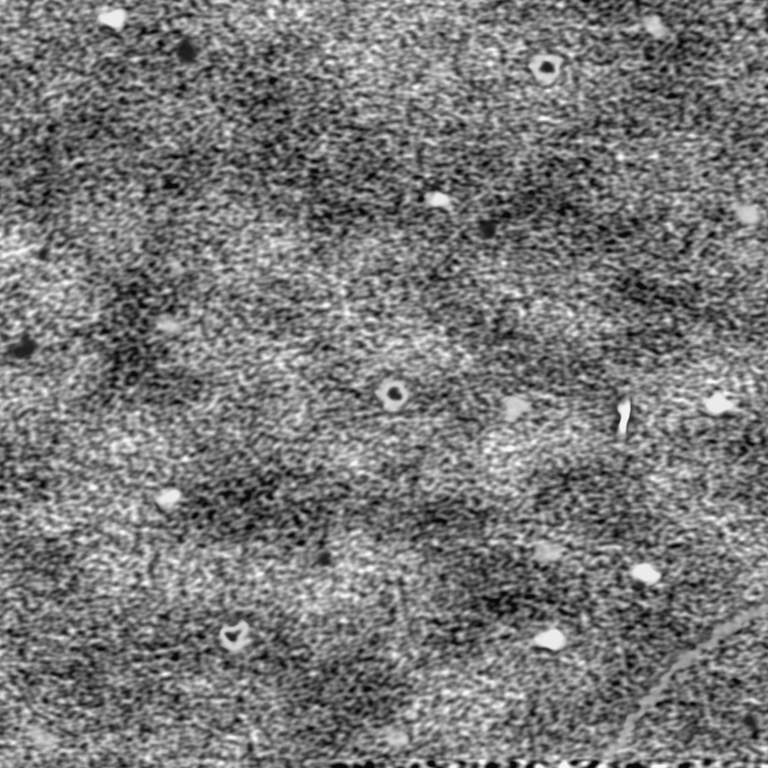
A Shadertoy shader for this texture:

```glsl
// Grey speckled scan: horizontal grain, cloudy blotches, scattered specks, rings and a thin arc.

const float MEAN_GREY = 0.472;
const float BRIGHT = 0.86;
const float DARK = 0.09;
const float SPECK_COLUMNS = 5.0;

vec2 hash22(vec2 p) {
    vec3 q = fract(p.xyx * vec3(0.1031, 0.1030, 0.0973));
    q += dot(q, q.yzx + 33.33);
    return fract((q.xx + q.yz) * q.zy);
}

// Dot product of a random unit gradient with the offset from its lattice corner
float cornerSlope(vec2 cell, vec2 corner, vec2 f) {
    float angle = 6.2832 * hash22(cell + corner).x;
    return dot(vec2(cos(angle), sin(angle)), f - corner);
}

float gradientNoise(vec2 p) {
    vec2 cell = floor(p), f = fract(p);
    vec2 w = f * f * (3.0 - 2.0 * f);
    float low = mix(cornerSlope(cell, vec2(0, 0), f), cornerSlope(cell, vec2(1, 0), f), w.x);
    float high = mix(cornerSlope(cell, vec2(0, 1), f), cornerSlope(cell, vec2(1, 1), f), w.x);
    return mix(low, high, w.y);
}

vec2 rotate(vec2 p, float angle) {
    float c = cos(angle), s = sin(angle);
    return vec2(c * p.x - s * p.y, s * p.x + c * p.y);
}

// Noise layer with its own scale, tilt and offset
float layer(vec2 p, vec2 scale, float tilt, float seed) {
    return gradientNoise(rotate(p, tilt) * scale + seed);
}

float disc(vec2 p, float radius, float softness) {
    return 1.0 - smoothstep(radius - softness, radius + softness, length(p));
}

float band(float distance, float halfWidth, float softness) {
    return 1.0 - smoothstep(halfWidth - softness, halfWidth + softness, abs(distance));
}

// Large clouds and fine, slightly wavy horizontal streaks
float clouds(vec2 p) {
    return 0.20 * layer(p, vec2(3.0, 5.0), 0.15, 41.3)
         + 0.30 * layer(p, vec2(6.5, 10.0), 0.10, 17.7)
         + 0.18 * layer(p, vec2(15.0, 25.0), -0.10, 63.1);
}

float grain(vec2 p) {
    return 0.20 * layer(p, vec2(20.0, 110.0), 0.04, 208.6)
         + 0.40 * layer(p, vec2(72.0, 104.0), 0.25, 311.4)
         + 0.42 * layer(p, vec2(112.0, 165.0), -0.20, 127.9);
}

// One speck: blob, dark dot, ring or bright and dark pair
float addSpeck(float tone, vec2 p, float kind, float size, float strength) {
    float radius = mix(0.009, 0.016, size);
    if (kind < 4.0) {
        vec2 stretched = rotate(p, 0.4) * vec2(0.8, 1.15);
        return mix(tone, BRIGHT, strength * disc(stretched, radius, 0.007));
    }
    if (kind < 7.0) return mix(tone, DARK, 0.9 * disc(p, 0.85 * radius, 0.006));
    if (kind < 8.0) {
        tone = mix(tone, 0.25, 0.5 * band(length(p) - 0.025, 0.003, 0.003));
        tone = mix(tone, BRIGHT, 0.9 * band(length(p) - 0.014, 0.005, 0.004));
        return mix(tone, DARK, 0.9 * disc(p * vec2(0.8, 1.1), 0.006, 0.004));
    }
    vec2 shift = 0.014 * vec2(cos(6.0 * size), sin(6.0 * size));
    tone = mix(tone, DARK, 0.85 * disc(p - shift, 0.009, 0.005));
    return mix(tone, BRIGHT + 0.06, disc(p * vec2(0.75, 1.1), radius, 0.005));
}

float addSpecks(float tone, vec2 p) {
    for (float i = 0.0; i < SPECK_COLUMNS * SPECK_COLUMNS; i++) {
        vec2 cell = vec2(mod(i, SPECK_COLUMNS), floor(i / SPECK_COLUMNS));
        vec2 center = (cell + 0.1 + 0.8 * hash22(cell + 7.0)) / SPECK_COLUMNS;
        vec2 traits = hash22(cell + 91.0);
        float kind = mod(i * 7.0, 11.0);
        tone = addSpeck(tone, p - center, kind, traits.x, mix(0.45, 0.95, traits.y));
    }
    return tone;
}

// Upright bright sliver with dark flanks
float addSliver(float tone, vec2 p) {
    vec2 q = rotate(p, 0.1) * vec2(3.6, 1.0);
    tone = mix(tone, DARK, 0.75 * disc(q * vec2(0.5, 1.0), 0.028, 0.012));
    return mix(tone, 0.95, disc(q, 0.027, 0.008));
}

float addArc(float tone, vec2 p, vec2 center, float radius) {
    float d = length(p - center) - radius;
    tone = mix(tone, 0.27, 0.4 * band(d - 0.011, 0.004, 0.004));
    return mix(tone, 0.70, 0.75 * band(d, 0.005, 0.004));
}

// Broken black and white dashes along the lower edge
float addEdgeDashes(float tone, vec2 p) {
    float dashes = 0.45 + 1.5 * layer(p, vec2(75.0, 90.0), 0.0, 19.4);
    float mask = (1.0 - smoothstep(0.006, 0.014, p.y)) * smoothstep(0.30, 0.50, p.x);
    return mix(tone, dashes, mask);
}

void mainImage(out vec4 fragColor, in vec2 fragCoord) {
    vec2 uv = fragCoord / iResolution.xy;
    vec2 wavy = uv + vec2(0.0, 0.012 * sin(5.0 * uv.x + 4.0 * uv.y));
    vec2 ragged = uv + 0.010 * vec2(layer(uv, vec2(60.0), 0.3, 5.2), layer(uv, vec2(60.0), 0.3, 83.6));

    float fineGrain = grain(wavy);
    float tone = MEAN_GREY + clouds(wavy) + fineGrain;
    tone = addSpecks(tone, ragged);
    tone = addSliver(tone, ragged - vec2(0.812, 0.455));
    tone = addArc(tone, ragged, vec2(1.184, -0.185), 0.436);
    tone = addEdgeDashes(tone, uv);
    fragColor = vec4(vec3(clamp(tone, 0.04, 0.96)), 1.0);
}
```
